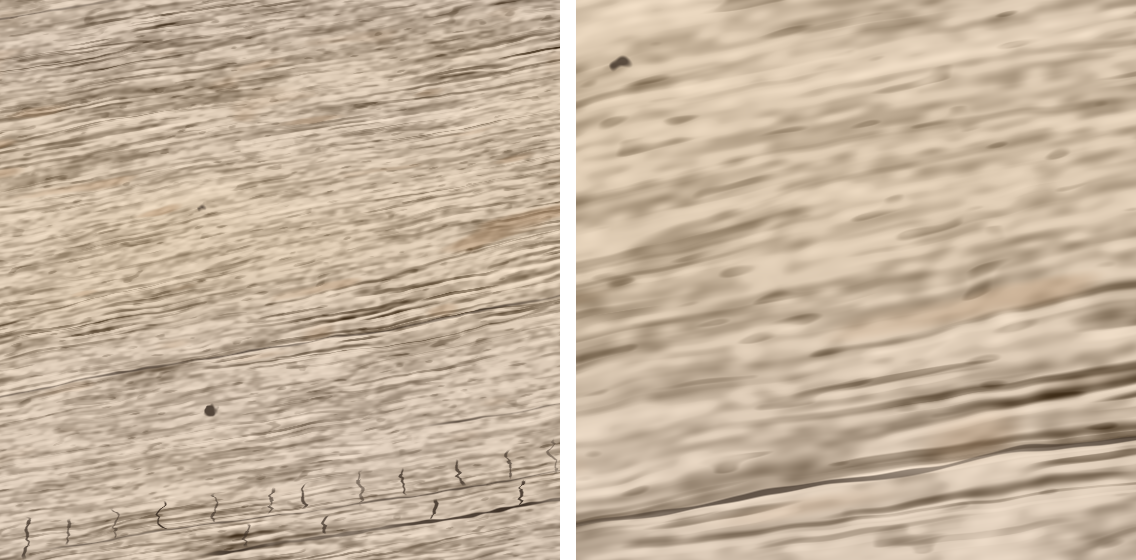
Left, the full canvas; right, a detail of the centre.
Reproduce this texture procedurally as a WebGL 1 fragment shader.

```glsl
precision highp float;
// Weathered pale wood: slanted fine grain, long splits and short cross cracks.
uniform vec2 u_resolution;

const vec3 TONE_SHIFT = vec3(0.0, -0.07, -0.15);
const vec3 CRACK_COLOR = vec3(0.24, 0.19, 0.15);
const vec3 STAIN_COLOR = vec3(0.62, 0.46, 0.31);

float hash(vec2 p) {
  vec3 q = fract(p.xyx * 0.1031);
  q += dot(q, q.yzx + 33.33);
  return fract((q.x + q.y) * q.z);
}

// Smooth random values along one fibre, each fibre with its own phase.
float fibre(float x, float row) {
  float s = x + 37.0 * hash(vec2(row, 7.3));
  float cell = floor(s);
  float a = hash(vec2(cell, row));
  float b = hash(vec2(cell + 1.0, row));
  return mix(a, b, smoothstep(0.0, 1.0, s - cell));
}

// Signed noise, -0.5 to 0.5, blended between neighbouring fibres.
float grain(vec2 p) {
  float row = floor(p.y);
  float blend = smoothstep(0.0, 1.0, p.y - row);
  return mix(fibre(p.x, row), fibre(p.x, row + 1.0), blend) - 0.5;
}

float bump(float x, float center, float width) {
  float d = (x - center) / width;
  return exp(-d * d);
}

// Grain coordinates: x across the canvas, y across the slanted fibres.
vec2 alongGrain(vec2 p) {
  float slope = 0.155 + 0.035 * bump(p.y, 0.6, 0.2);
  float wander = 0.014 * grain(p * vec2(2.5, 5.0))
               + 0.006 * grain(p * vec2(11.0, 18.0) + 40.0)
               + 0.002 * grain(p * vec2(45.0, 60.0) + 15.0);
  return vec2(p.x, p.y - slope * p.x + wander);
}

// Dark grooves: short coarse and fine ones, and thin continuous lines.
float grooves(vec2 g) {
  float coarse = smoothstep(0.17, 0.36, grain(g * vec2(5.0, 105.0) + 11.0));
  float fine = smoothstep(0.13, 0.34, grain(g * vec2(9.0, 190.0) + 83.0));
  float thin = 1.0 - smoothstep(0.01, 0.06, abs(grain(g * vec2(2.2, 42.0) + 29.0)));
  return max(max(coarse, 0.8 * fine), 0.85 * thin);
}

// A split following the fibres between two ends.
float split(vec2 g, float height, vec2 ends, float width, float pixel) {
  float d = abs(g.y - height - 0.005 * grain(vec2(g.x * 16.0, height * 900.0)));
  float w = width * (0.75 + 0.9 * grain(vec2(g.x * 40.0, height * 700.0)));
  float reach = smoothstep(ends.x - 0.04, ends.x + 0.04, g.x)
              * (1.0 - smoothstep(ends.y - 0.04, ends.y + 0.04, g.x));
  float breaks = 0.75 + 0.7 * grain(vec2(g.x * 12.0, height * 500.0));
  return reach * breaks * (1.0 - smoothstep(w - pixel, w + pixel, d));
}

// A row of short, bent cracks running across the fibres.
float crossCracks(vec2 g, float height, float halfLength, float pitch, float pixel) {
  float cell = floor(g.x / pitch);
  vec2 id = vec2(cell, floor(height * 1000.0));
  float center = (cell + 0.3 + 0.4 * hash(id)) * pitch;
  float y = g.y - height;
  float bend = 0.018 * grain(vec2(y * 55.0 + cell * 9.0, cell))
             + 0.007 * grain(vec2(y * 190.0, cell + 50.0));
  float reach = halfLength * (0.7 + 0.45 * hash(id + 5.0));
  float taper = 1.0 - smoothstep(0.7 * reach, reach, abs(y));
  float w = 0.0010 + 0.0024 * hash(id + floor(y * 130.0));
  float line = 1.0 - smoothstep(w - pixel, w + pixel, abs(g.x - center - bend));
  return line * taper * (0.45 + 0.55 * hash(id + 21.0));
}

// A small ragged pit.
float pit(vec2 p, vec2 center, float radius, float pixel) {
  float ragged = radius * (1.0 + 1.1 * grain(p * 150.0));
  float d = length((p - center) * vec2(0.85, 1.0));
  return 1.0 - smoothstep(ragged - 2.0 * pixel, ragged + 2.0 * pixel, d);
}

void main() {
  vec2 p = gl_FragCoord.xy / u_resolution;
  float pixel = 1.0 / u_resolution.y;
  vec2 g = alongGrain(p);

  // Rough bands hold more grooves than the smooth middle.
  float rough = 0.34 + 0.60 * bump(g.y, 0.80, 0.11) + 0.50 * bump(g.y, 0.33, 0.07)
              + 0.45 * bump(g.y, -0.04, 0.06);
  rough *= clamp(0.85 + 2.0 * grain(g * vec2(4.0, 24.0) + 61.0), 0.1, 1.6);

  // Tone: weak broad bands, then streaks, fine fibres and mottling.
  float tone = 0.812 + 0.06 * grain(g * vec2(2.0, 10.0));
  tone += 0.08 * grain(g * vec2(5.0, 50.0) + 23.0);
  tone += 0.17 * grain(g * vec2(9.0, 110.0) + 37.0);
  tone += 0.20 * grain(g * vec2(18.0, 215.0) + 47.0);
  tone += 0.19 * grain(g * vec2(75.0, 185.0) + 71.0);
  tone -= 0.035 * bump(g.y, 0.84, 0.13) + 0.02 * bump(g.y, 0.31, 0.06);

  // Grooves with a lit lower edge, and small flecks; highlights are softened.
  tone -= 0.32 * rough * grooves(g);
  tone += 0.13 * rough * grooves(g + vec2(0.0, 0.0045));
  tone -= 0.13 * smoothstep(0.28, 0.44, grain(g * vec2(38.0, 150.0) + 31.0));
  tone = min(tone, mix(0.86, tone, 0.45));

  // Slightly warmer middle with a few rusty stains.
  float warmth = bump(p.y, 0.60, 0.26) - 0.35 + 0.7 * grain(g * vec2(3.0, 9.0) + 17.0);
  vec3 color = vec3(tone) + TONE_SHIFT + warmth * vec3(0.006, 0.0, -0.02);
  float stain = smoothstep(0.28, 0.46, grain(g * vec2(9.0, 42.0) + 53.0));
  color = mix(color, STAIN_COLOR, 0.35 * stain * bump(p.y, 0.62, 0.3));

  // Splits, cross cracks and pits.
  float ink = 0.75 * split(g, 0.297, vec2(-0.1, 1.1), 0.0022, pixel);
  ink = max(ink, 0.55 * split(g, 0.967, vec2(-0.1, 0.30), 0.0025, pixel));
  ink = max(ink, 0.70 * split(g, 0.120, vec2(0.78, 1.1), 0.0016, pixel));
  ink = max(ink, 0.65 * split(g, 0.002, vec2(0.10, 1.1), 0.0018, pixel));
  ink = max(ink, split(g, -0.050, vec2(0.38, 1.1), 0.0034, pixel));
  ink = max(ink, crossCracks(g, 0.031, 0.035, 0.085, pixel));
  ink = max(ink, step(0.4, p.x) * crossCracks(g, -0.027, 0.026, 0.165, pixel));
  ink = max(ink, 0.85 * pit(p, vec2(0.378, 0.267), 0.010, pixel));
  ink = max(ink, 0.80 * pit(p, vec2(0.361, 0.630), 0.005, pixel));
  gl_FragColor = vec4(mix(color, CRACK_COLOR, clamp(ink, 0.0, 1.0)), 1.0);
}
```
